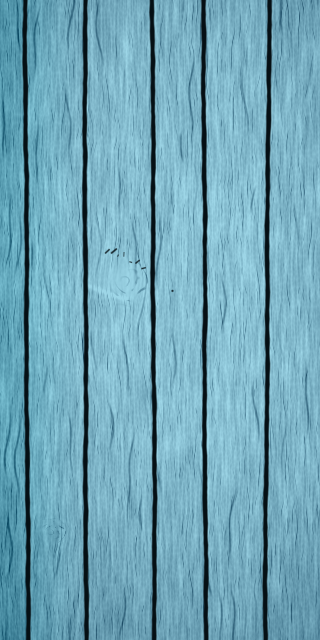
A WebGL 2 fragment shader for this texture:

```glsl
#version 300 es
precision highp float;
uniform vec2 u_resolution;
out vec4 outColor;

vec2 hash2(vec2 c) {
  vec3 q = fract(c.xyx * vec3(0.1031, 0.1030, 0.0973));
  q += dot(q, q.yzx + 33.33);
  return fract((q.xx + q.yz) * q.zy);
}

// Cellular noise: distance to the nearest scattered point
float cells(vec2 p) {
  vec2 base = floor(p);
  float nearest = 2.0;
  for (int y = -1; y <= 1; y++)
    for (int x = -1; x <= 1; x++) {
      vec2 c = base + vec2(x, y);
      nearest = min(nearest, length(c + hash2(c + 40.0) - p));
    }
  return nearest;
}

// Thin vertical cracks of random length, one per stretched cell
float cracks(vec2 p, vec2 scale, float pixel) {
  p *= scale;
  p.x += 0.25 * sin(p.y * 4.0) + 0.12 * sin(p.y * 11.0);
  float column = floor(p.x);
  p.y += 9.0 * hash2(vec2(column + 60.0, 7.0)).x;
  vec2 f = fract(p), h = hash2(vec2(column, floor(p.y)) + 80.0);
  float reach = 0.15 + 0.33 * h.y;
  float taper = smoothstep(reach, reach * 0.4, abs(f.y - 0.5));
  float width = max(0.16, 0.8 * pixel * scale.x);
  float line = smoothstep(width, 0.0, abs(f.x - 0.3 - 0.4 * h.x));
  return line * taper * smoothstep(0.35, 1.0, hash2(h * 91.0).x);
}

float segment(vec2 p, vec2 a, vec2 b) {
  vec2 ab = b - a;
  return length(p - a - ab * clamp(dot(p - a, ab) / dot(ab, ab), 0.0, 1.0));
}

// Broken growth rings, strongest at the lower right
float rings(vec2 q) {
  float r = length(q) + 0.07 * sin(q.x * 7.0 + q.y * 4.0);
  float line = smoothstep(0.2, 0.03, abs(fract(r * 3.5) - 0.5));
  float broken = smoothstep(0.25, 0.6, cells(q * 3.0 + 20.0));
  return line * broken * smoothstep(1.1, 0.75, r) * smoothstep(-0.5, 0.6, dot(q, vec2(0.8, -0.5)));
}

void main() {
  vec2 p = gl_FragCoord.xy / u_resolution * vec2(1.0, 2.0);
  float pixel = 1.0 / u_resolution.x;

  // Seams between six uneven planks: x at the bottom and at the top
  vec2 seams[5] = vec2[5](vec2(0.088, 0.079), vec2(0.270, 0.265), vec2(0.484, 0.476),
                          vec2(0.643, 0.637), vec2(0.829, 0.841));
  float plank = 0.0, seamDist = 1.0, side = 1.0;
  for (int i = 0; i < 5; i++) {
    float k = float(i);
    float wobble = 0.0016 * sin(p.y * 6.0 + k * 2.3) + 0.0008 * sin(p.y * 23.0 + k * 5.0);
    float d = p.x - mix(seams[i].x, seams[i].y, p.y * 0.5) - wobble;
    plank += step(0.0, d);
    if (abs(d) < seamDist) { seamDist = abs(d); side = sign(d); }
  }

  // Two knots push the grain aside
  vec2 knot = (p - vec2(0.395, 1.125)) / vec2(0.085, 0.085);
  vec2 smallKnot = (p - vec2(0.162, 0.335)) / vec2(0.055, 0.045);
  float patchMask = exp(-1.6 * dot(knot, knot)) * step(1.5, plank) * step(plank, 2.5);
  float smallMask = exp(-dot(smallKnot, smallKnot));
  vec2 g = p + plank * vec2(3.7, 1.9) + 2.0;
  g.x += 0.004 * sin(p.y * 4.0 + plank * 2.0) + 0.0015 * sin(p.y * 13.0 + plank);
  g.x -= 0.035 * knot.x * patchMask + 0.02 * smallKnot.x * smallMask;

  // Uneven light and plank tone
  vec2 fromLight = p - vec2(0.62, 1.1);
  float tone = 1.03 - 0.9 * fromLight.x * fromLight.x - 0.36 * fromLight.y * fromLight.y;
  tone += 0.12 * (hash2(vec2(plank, 3.0)).x - 0.5);

  // Layered grain
  float grain = 0.45 * (cells(g * vec2(130.0, 9.0)) - 0.5);
  grain += 0.25 * (cells(g * vec2(45.0, 3.0)) - 0.5);
  grain += 0.22 * (cells(g * vec2(150.0, 70.0)) - 0.5);
  grain += 0.15 * (cells(g * vec2(9.0, 2.5)) - 0.5);
  float calm = 1.0 - 0.75 * patchMask;
  tone += grain * calm;
  tone -= 0.65 * cracks(g, vec2(65.0, 5.0), pixel) * calm;
  tone -= 0.50 * cracks(g + 5.3, vec2(95.0, 11.0), pixel) * calm;
  tone -= 0.75 * cracks(g + 9.1, vec2(28.0, 3.0), pixel * 1.3) * calm;

  // Knots: smooth paint, rings, and a pale ridge
  tone += 0.12 * patchMask - 0.1 * smallMask;
  tone -= 0.7 * rings(knot) * smoothstep(0.05, 0.4, patchMask);
  tone -= 0.55 * rings(smallKnot * vec2(1.0, -1.0));
  float ridge = segment(p, vec2(0.28, 1.105), vec2(0.39, 1.065));
  tone += 0.25 * smoothstep(0.013, 0.0, ridge);

  // Plank edges: worn light on the right, shaded on the left
  tone += (side > 0.0 ? 0.12 : -0.12) * smoothstep(0.016, 0.006, seamDist);
  vec3 color = mix(vec3(0.27, 0.47, 0.56), vec3(0.57, 0.79, 0.86), clamp(tone, -0.6, 1.15));
  color.r -= 0.06 * smoothstep(0.3, 0.0, p.x);

  // Short splits above the large knot and one nail hole
  float split = length(p - vec2(0.539, 1.091)) - 0.002;
  for (int i = 0; i < 7; i++) {
    float k = float(i);
    vec2 h = hash2(vec2(k, 17.0));
    vec2 a = vec2(0.33 + 0.019 * k, 1.205 - 0.0012 * k * k + 0.012 * (h.x - 0.5));
    vec2 b = a + vec2(0.016 * h.y, 0.016 * (h.x - 0.25));
    split = min(split, segment(p, a, b) - 0.0018 * h.y);
  }
  vec3 gapColor = vec3(0.02, 0.06, 0.08);
  color = mix(color, gapColor, 0.85 * smoothstep(1.2 * pixel, -0.5 * pixel, split));

  // Dark gaps with ragged edges
  float ragged = 0.0055 + 0.003 * cells(vec2(plank * 7.0 + side, p.y * 22.0) + 30.0);
  float gap = smoothstep(ragged + pixel, ragged - pixel, seamDist);
  outColor = vec4(mix(color, gapColor, gap), 1.0);
}
```
